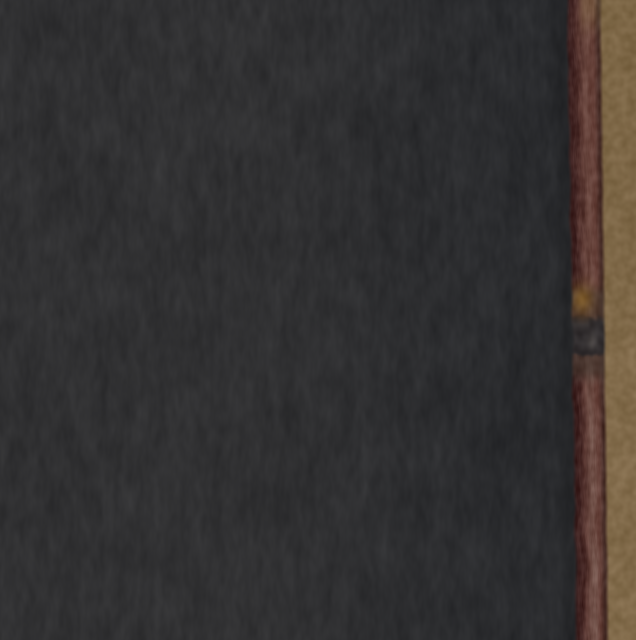
Reproduce this texture procedurally as a Shadertoy shader.

```glsl
const vec3 CLOTH_LIGHT = vec3(0.190, 0.190, 0.196);
const vec3 CLOTH_DARK = vec3(0.163, 0.167, 0.177);
const vec3 RED_DARK = vec3(0.235, 0.125, 0.120);
const vec3 RED_MID = vec3(0.390, 0.245, 0.215);
const vec3 RED_SHEEN = vec3(0.480, 0.370, 0.335);
const vec3 WORN_TOP = vec3(0.460, 0.340, 0.260);
const vec3 TAN = vec3(0.525, 0.435, 0.310);
const vec3 OLIVE = vec3(0.460, 0.375, 0.245);
const vec3 OCHRE = vec3(0.490, 0.355, 0.170);
const vec3 GAP = vec3(0.185, 0.170, 0.175);
const vec2 STRIP_LEFT = vec2(0.907, 0.892);   // x at bottom, top
const vec2 STRIP_RIGHT = vec2(0.954, 0.942);  // x at bottom, top
const float GAP_Y = 0.474;
const float EDGE_BLUR = 0.004;
const float CLOTH_CONTRAST = 0.055;

vec2 hashGradient(vec2 cell) {
    vec3 p = fract(cell.xyx * vec3(0.1031, 0.1030, 0.0973));
    p += dot(p, p.yzx + 33.33);
    float angle = 6.2832 * fract((p.x + p.y) * p.z);
    return vec2(cos(angle), sin(angle));
}

float gradientNoise(vec2 p) {
    vec2 i = floor(p), f = fract(p);
    vec2 u = f * f * f * (f * (f * 6.0 - 15.0) + 10.0);
    vec2 e = vec2(0.0, 1.0);
    float a = dot(hashGradient(i), f);
    float b = dot(hashGradient(i + e.yx), f - e.yx);
    float c = dot(hashGradient(i + e.xy), f - e.xy);
    float d = dot(hashGradient(i + e.yy), f - e.yy);
    return mix(mix(a, b, u.x), mix(c, d, u.x), u.y);
}

float fbm(vec2 p) {
    float sum = 0.0, amplitude = 0.5;
    for (int k = 0; k < 4; k++) {
        sum += amplitude * gradientNoise(p);
        p = p * 1.9 + 17.3;
        amplitude *= 0.62;
    }
    return sum;
}

float softStep(float edge, float x) {
    return smoothstep(edge - EDGE_BLUR, edge + EDGE_BLUR, x);
}

float blob(vec2 p, vec2 center, vec2 radius) {
    vec2 d = (p - center) / radius;
    return exp(-dot(d, d));
}

// Charcoal weave with short vertical fibres
vec3 cloth(vec2 uv) {
    float shade = smoothstep(0.35, 0.88, uv.x);
    vec3 color = mix(CLOTH_LIGHT, CLOTH_DARK, shade);
    float fibres = fbm(uv * vec2(34.0, 12.0)) + 0.35 * gradientNoise(uv * vec2(95.0, 38.0));
    float clouds = fbm(uv * vec2(6.0, 4.0) + 40.0);
    return color + CLOTH_CONTRAST * fibres + 0.025 * clouds;
}

// Rounded red strip; across runs from 0 at its left to 1 at its right
vec3 strip(vec2 uv, float across) {
    float streaks = fbm(vec2(across * 5.0, uv.y * 14.0) + 70.0);
    float lower = 1.0 - softStep(GAP_Y, uv.y);
    vec3 color = mix(RED_DARK, RED_MID, smoothstep(0.05, 0.6, across + 0.25 * streaks));
    float sheenLine = (across - 0.58 - 0.12 * streaks) / 0.16;
    float sheen = exp(-sheenLine * sheenLine) * mix(0.3, 0.75, lower);
    color = mix(color, RED_SHEEN, sheen * (0.8 + 0.7 * streaks));
    color = mix(color, WORN_TOP, smoothstep(0.93, 0.99, uv.y) * smoothstep(0.25, 0.55, across));
    color *= 1.0 - 0.32 * smoothstep(0.78, 1.0, across);
    return color + 0.09 * streaks;
}

// Break in the strip, with a worn ochre patch above it
vec3 addBreak(vec3 color, vec2 uv) {
    float rough = gradientNoise(uv * vec2(90.0, 70.0));
    float worn = smoothstep(0.395, 0.425, uv.y) - smoothstep(0.535, 0.560, uv.y);
    color = mix(color, vec3(0.27, 0.21, 0.18), 0.75 * worn);
    float gap = smoothstep(0.034, 0.022, abs(uv.y - GAP_Y) + 0.008 * rough);
    color = mix(color, GAP, gap);
    color = mix(color, OCHRE, 0.95 * blob(uv, vec2(0.915, 0.532), vec2(0.017, 0.023)));
    color = mix(color, vec3(0.36, 0.34, 0.33), 0.6 * blob(uv, vec2(0.931, 0.467), vec2(0.008, 0.014)));
    return color + 0.06 * rough;
}

// Mottled tan border
vec3 border(vec2 uv) {
    float mottling = fbm(uv * vec2(26.0, 22.0) + 9.0);
    float olive = clamp(0.3 - 1.3 * mottling + 0.25 * smoothstep(0.4, 0.65, uv.y), 0.0, 1.0);
    return mix(TAN, OLIVE, olive) + 0.05 * gradientNoise(uv * 80.0);
}

void mainImage(out vec4 fragColor, in vec2 fragCoord) {
    vec2 uv = fragCoord / iResolution.xy;
    float wobble = 0.004 * gradientNoise(vec2(3.7, uv.y * 22.0));
    float left = mix(STRIP_LEFT.x, STRIP_LEFT.y, uv.y) + wobble;
    float right = mix(STRIP_RIGHT.x, STRIP_RIGHT.y, uv.y) + 0.4 * wobble;
    float across = clamp((uv.x - left) / (right - left), 0.0, 1.0);

    // Layers from left to right
    vec3 color = cloth(uv);
    color *= 1.0 - 0.12 * smoothstep(0.025, 0.0, abs(uv.x - left + 0.008));
    color = mix(color, addBreak(strip(uv, across), uv), softStep(left, uv.x));
    color = mix(color, border(uv), softStep(right + 0.002, uv.x));

    fragColor = vec4(clamp(color, 0.0, 1.0), 1.0);
}
```
